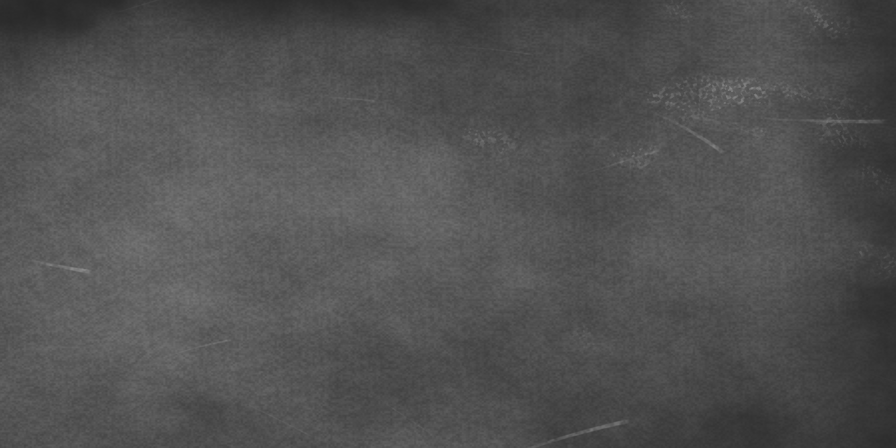
This texture is drawn by a Shadertoy shader. Its source:

```glsl
// A worn grey chalkboard: wiped clouds, fine grain, chalk dust and faint strokes.

const float BOARD_GREY = 0.269;
const float LEFT_HAZE = 0.108;
const float MID_HAZE = 0.045;
const float RIGHT_HAZE = 0.064;
const float CLOUD_DEPTH = 0.14;
const float MOTTLE_DEPTH = 0.05;
const float STREAK_DEPTH = 0.05;
const float WIPE_DEPTH = 0.036;
const float COARSE_GRAIN = 0.036;
const float FINE_GRAIN = 0.062;
const float DUST_LIGHT = 0.17;
const float STROKE_LIGHT = 0.22;
const int WIPE_COUNT = 14;
const int DUST_COUNT = 12;
const int STROKE_COUNT = 13;

float hash(vec2 p) {
    return fract(sin(dot(p, vec2(127.1, 311.7))) * 43758.5453);
}

float noise(vec2 p) {
    vec2 cell = floor(p), f = fract(p);
    f = f * f * (3.0 - 2.0 * f);
    float low = mix(hash(cell), hash(cell + vec2(1, 0)), f.x);
    float high = mix(hash(cell + vec2(0, 1)), hash(cell + vec2(1, 1)), f.x);
    return mix(low, high, f.y);
}

vec2 rotate(vec2 p, float angle) {
    float c = cos(angle), s = sin(angle);
    return vec2(c * p.x + s * p.y, c * p.y - s * p.x);
}

// Each octave is turned, so the lattice does not show
float fbm(vec2 p) {
    float sum = 0.0, weight = 0.5;
    for (int i = 0; i < 4; i++) {
        sum += weight * noise(p);
        p = rotate(p, 0.6) * 2.03 + 17.3;
        weight *= 0.5;
    }
    return sum / 0.9375;
}

float blob(vec2 p, vec2 center, vec2 radius) {
    vec2 q = (p - center) / radius;
    return exp(-dot(q, q));
}

// Broad light and dark areas left by the eraser
float boardTone(vec2 p) {
    vec2 warped = p + 0.2 * (vec2(fbm(p * 3.0), fbm(p * 3.0 + 40.0)) - 0.5);
    float tone = BOARD_GREY;
    tone += LEFT_HAZE * blob(warped, vec2(0.38, 0.46), vec2(0.62, 0.52));
    tone += MID_HAZE * blob(warped, vec2(1.00, 0.68), vec2(0.40, 0.34));
    tone += RIGHT_HAZE * blob(warped, vec2(1.68, 0.55), vec2(0.24, 0.36));
    tone -= 0.120 * blob(warped, vec2(0.72, 1.02), vec2(0.46, 0.14));
    tone -= 0.100 * blob(warped, vec2(0.05, 1.03), vec2(0.50, 0.13));
    tone -= 0.065 * blob(warped, vec2(1.60, 0.03), vec2(0.45, 0.18));
    tone -= 0.040 * blob(warped, vec2(0.58, 0.42), vec2(0.12, 0.08));
    tone -= 0.065 * smoothstep(1.72, 2.02, warped.x);
    tone += CLOUD_DEPTH * (fbm(warped * vec2(3.0, 4.0) + 5.0) - 0.5);
    tone += MOTTLE_DEPTH * (fbm(p * 13.0 + 60.0) - 0.5);
    tone += STREAK_DEPTH * (fbm(rotate(p, -0.12) * vec2(2.5, 16.0)) - 0.5);
    return tone;
}

// Rectangular wipes, crisp on one side and fading to the other
float wipes(vec2 p) {
    float sum = 0.0;
    for (int i = 0; i < WIPE_COUNT; i++) {
        float id = float(i) + 1.0;
        vec2 center = vec2(2.0 * hash(vec2(id, 1.7)), hash(vec2(id, 2.3)));
        vec2 q = rotate(p - center, 0.8 * (hash(vec2(id, 3.1)) - 0.6));
        vec2 size = vec2(0.12, 0.06) + vec2(0.18, 0.10) * hash(vec2(id, 4.9));
        vec2 d = abs(q + 0.04 * (fbm(p * 9.0 + id) - 0.5)) - size;
        float inside = 1.0 - smoothstep(-0.03, 0.01, max(d.x, d.y));
        inside *= smoothstep(-1.0, 0.8, q.x / size.x);
        sum += inside * (hash(vec2(id, 5.3)) - 0.48);
    }
    return sum;
}

// Speckled smears, mostly on the right half
float dust(vec2 p) {
    float area = 0.0;
    for (int i = 0; i < DUST_COUNT; i++) {
        float id = float(i) + 31.0;
        vec2 center = vec2(0.9 + 1.1 * hash(vec2(id, 1.1)), hash(vec2(id, 2.9)));
        vec2 q = rotate(p - center, -0.9 * hash(vec2(id, 3.7)));
        vec2 radius = vec2(0.06 + 0.08 * hash(vec2(id, 4.3)), 0.035);
        area += blob(q, vec2(0.0), radius) * (0.3 + 0.7 * hash(vec2(id, 6.1)));
    }
    float speckle = smoothstep(0.40, 0.95, noise(rotate(p, 0.5) * 190.0 + 9.0));
    float patches = smoothstep(0.35, 0.70, fbm(p * vec2(14.0, 20.0)));
    return min(area, 1.0) * (0.12 + 0.88 * speckle) * patches;
}

// Thin bent strokes that swell toward one end, few of them pressed hard
float strokes(vec2 p) {
    float sum = 0.0, pixel = 1.0 / iResolution.y;
    for (int i = 0; i < STROKE_COUNT; i++) {
        float id = float(i) + 71.0;
        float pressure = pow(hash(vec2(id, 5.9)), 4.0);
        float angle = i % 4 == 0 ? 0.3 : mix(-0.6, 0.0, hash(vec2(id, 3.3)));
        vec2 center = vec2(2.0 * fract(float(i) * 0.618 + 0.2), hash(vec2(id, 2.1)));
        vec2 q = rotate(p - center, angle);
        q.y += (hash(vec2(id, 7.7)) - 0.2) * q.x * q.x;
        float along = q.x / mix(0.08, 0.20, hash(vec2(id, 4.7)));
        float width = mix(0.0015, 0.005, pressure) * (0.65 + 0.35 * along);
        float body = 1.0 - smoothstep(width - pixel, width + pixel, abs(q.y));
        body *= smoothstep(-1.0, 0.6, along) * (1.0 - smoothstep(0.85, 1.0, along));
        sum += body * mix(0.25, 0.9, pressure);
    }
    return sum * (0.3 + 0.7 * noise(p * 150.0));
}

void mainImage(out vec4 fragColor, in vec2 fragCoord) {
    vec2 p = fragCoord / iResolution.y;
    float grey = boardTone(p) + WIPE_DEPTH * wipes(p);
    float grain = COARSE_GRAIN * (noise(rotate(p, 0.1) * vec2(105.0, 165.0)) - 0.5)
                + FINE_GRAIN * (noise(p * vec2(225.0, 256.0) + 0.5) - 0.5);
    grey += grain * smoothstep(0.10, 0.38, grey);
    grey += DUST_LIGHT * dust(p) + STROKE_LIGHT * strokes(p);
    fragColor = vec4(vec3(clamp(grey, 0.0, 1.0)), 1.0);
}
```
